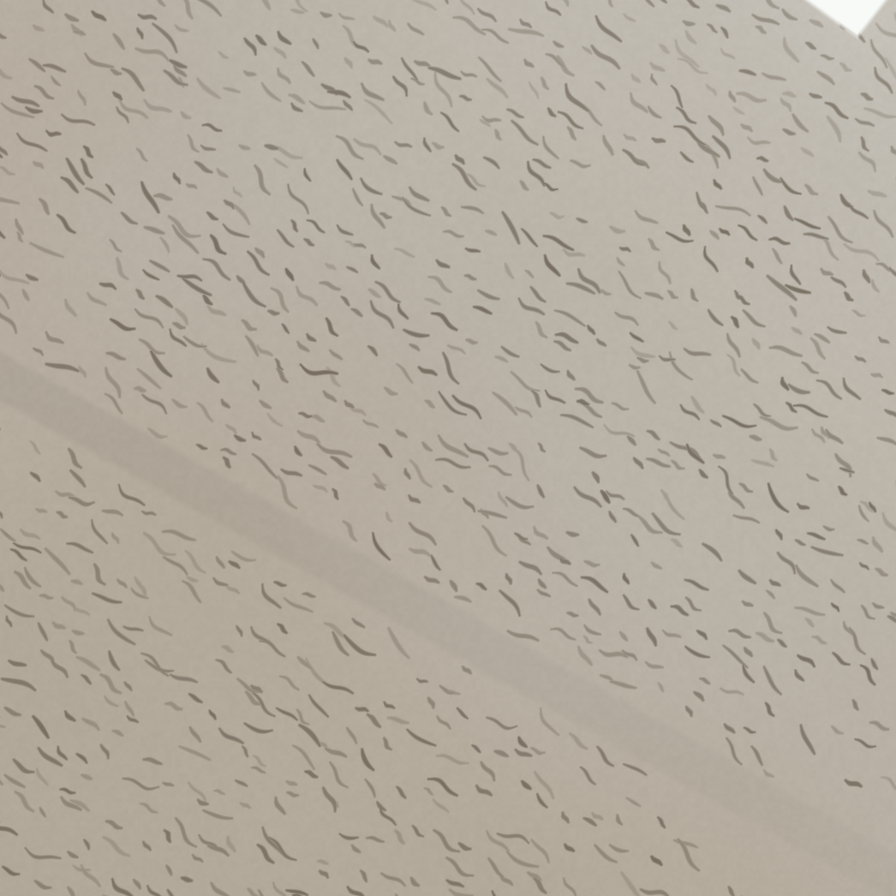
A three.js fragment shader for this texture:

```glsl
// Pale plaster panel with short curved pits, crossed by a plain diagonal strip.
// Pits are bent, tapered strokes scattered one per cell (cellular search);
// the wall is a warm-to-cool gradient with layered sines and a bright glint.

#define CELLS 35.0          // pit cells across the canvas
#define DENSITY 0.88        // chance of a pit in a cell
#define PIT_WIDTH 0.0026    // half width of a pit
#define PIT_ANGLE -0.66     // mean direction, radians
#define ANGLE_SPREAD 0.95
#define EDGE 0.0016         // softness of edges
#define STRIP_HALF 0.024    // half width of the plain strip
#define WARM vec3(0.685, 0.642, 0.578)
#define COOL vec3(0.765, 0.750, 0.718)
#define PIT_COLOR vec3(0.455, 0.420, 0.370)
#define GLINT vec3(0.97, 0.98, 0.97)

varying vec2 vUv;

float hash(vec2 p) {
  vec3 q = fract(vec3(p.xyx) * 0.1031);
  q += dot(q, q.yzx + 33.33);
  return fract((q.x + q.y) * q.z);
}

float valueNoise(vec2 p) {
  vec2 i = floor(p), f = fract(p);
  f = f * f * (3.0 - 2.0 * f);
  return mix(mix(hash(i), hash(i + vec2(1.0, 0.0)), f.x),
             mix(hash(i + vec2(0.0, 1.0)), hash(i + vec2(1.0)), f.x), f.y);
}

// Signed distance from the centre line of the strip
float stripDistance(vec2 p) {
  return dot(p - vec2(0.0, 0.58), normalize(vec2(0.56, 1.0)));
}

// Broad soft variation from layered sines, about -1 to 1
float mottle(vec2 p) {
  return 0.5 * sin(7.0 * p.x + 3.0 * sin(4.0 * p.y))
       + 0.3 * sin(11.0 * p.y - 5.0 * p.x + 1.7)
       + 0.2 * sin(19.0 * p.x + 16.0 * p.y);
}

// Coverage of one bent stroke centred on the origin
float pitStroke(vec2 p, vec2 seed) {
  float angle = PIT_ANGLE + ANGLE_SPREAD * (hash(seed + 11.0) - 0.5);
  float c = cos(angle), s = sin(angle);
  vec2 q = vec2(c * p.x + s * p.y, c * p.y - s * p.x);
  float size = hash(seed + 23.0);
  float halfLength = mix(0.0055, 0.021, size * size);
  float u = clamp(q.x / halfLength, -1.0, 1.0);
  float bow = (hash(seed + 37.0) - 0.6) * 0.45 * (1.0 - u * u);
  float wave = (hash(seed + 41.0) - 0.5) * 0.28 * sin(3.14 * u);
  vec2 nearest = vec2(u, bow + wave) * halfLength;
  float width = PIT_WIDTH * mix(0.7, 1.1, hash(seed + 53.0));
  width *= 1.0 - 0.45 * u * u;
  return 1.0 - smoothstep(-EDGE, EDGE, length(q - nearest) - width);
}

// Strongest pit over the neighbouring cells
float pits(vec2 p) {
  vec2 cell = floor(p * CELLS);
  float cover = 0.0;
  for (int y = -1; y <= 1; y++) {
    for (int x = -1; x <= 1; x++) {
      vec2 id = cell + vec2(float(x), float(y));
      vec2 jitter = vec2(hash(id + 3.0), hash(id + 71.0));
      vec2 centre = (id + jitter) / CELLS;
      float clear = step(STRIP_HALF + 0.006, abs(stripDistance(centre)));
      float sparse = smoothstep(0.04, 0.3, length(centre - vec2(0.97, 0.02)));
      float chance = DENSITY * sparse * (0.93 + 0.15 * mottle(centre * 2.0));
      float present = step(hash(id + 97.0), chance) * clear;
      float strength = mix(0.3, 0.95, hash(id + 131.0));
      strength *= 1.0 - 0.3 * smoothstep(0.7, 1.0, centre.y) * centre.x;
      cover = max(cover, present * strength * pitStroke(p - centre, id));
    }
  }
  return cover;
}

// Bright wedge hanging from the top edge
float glint(vec2 p) {
  vec2 q = p - vec2(0.957, 0.958);
  float left = dot(q, normalize(vec2(0.72, 1.0)));
  float right = dot(q, normalize(vec2(-1.0, 0.78)));
  return smoothstep(-0.003, 0.004, min(left, right));
}

void main() {
  vec2 p = vUv;

  // Wall light
  float light = 0.08 + 0.28 * p.x + 0.34 * p.y + 0.26 * p.x * p.y;
  vec3 color = mix(WARM, COOL, light + 0.07 * mottle(p));

  // Plain strip
  float strip = 1.0 - smoothstep(-0.005, 0.005, abs(stripDistance(p)) - STRIP_HALF);
  color *= 1.0 - 0.045 * strip * (1.0 - 0.6 * p.x);

  // Fine plaster grain and pits
  float grain = valueNoise(p * 150.0) + valueNoise(p * 310.0 + 40.0) - 1.0;
  color += 0.011 * grain;
  color = mix(color, PIT_COLOR, pits(p));

  // Reflected light
  float halo = exp(-14.0 * length(p - vec2(0.96, 1.0)));
  color += 0.03 * halo;
  color = mix(color, GLINT, glint(p));
  gl_FragColor = vec4(color, 1.0);
}
```
